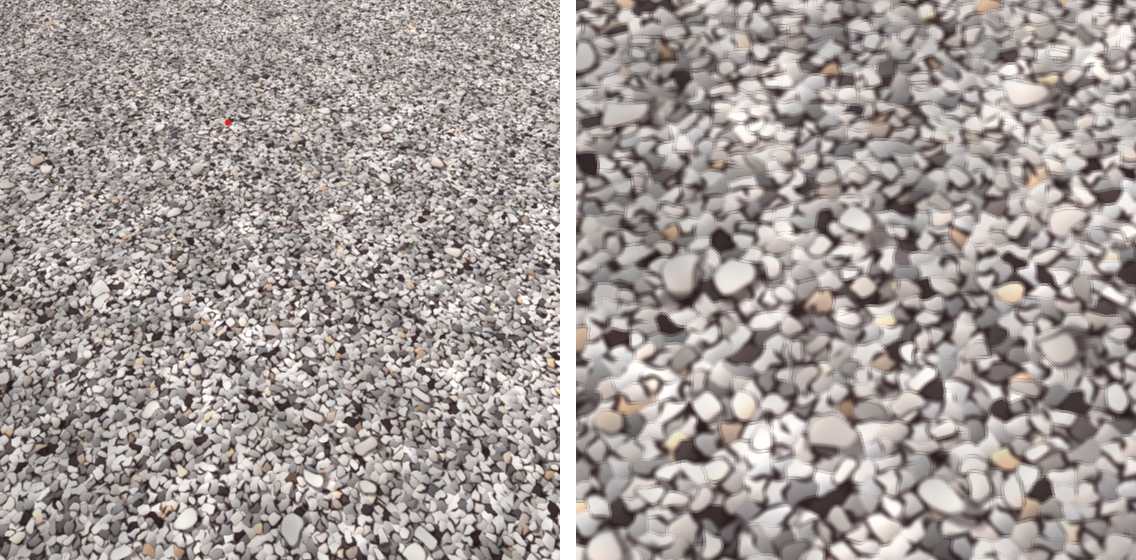
Left: the whole. Right: its middle third, enlarged.
This texture is drawn by a three.js fragment shader. Its source:

```glsl
#define HORIZON 1.6
#define TILT 1.35
#define GRAIN_DENSITY 92.0
#define GAP_WIDTH 0.42
#define GAP_COLOUR vec3(0.15, 0.095, 0.10)
#define COOL_TINT vec3(0.985, 0.985, 1.0)
#define WARM_TINT vec3(1.045, 0.985, 0.95)
#define OCHRE_TINT vec3(1.12, 0.92, 0.76)
#define HAZE_COLOUR vec3(0.70, 0.675, 0.66)
#define PATCH_STRENGTH 0.1
#define SAMPLE_SPREAD 0.0017

varying vec2 vUv;

struct Stone {
  float dist;   // distance to the stone centre
  float edge;   // distance gap to the next stone
  vec2 offset;  // position relative to the centre
  vec3 seed;
};

vec3 hash3(vec2 p) {
  vec3 k = vec3(dot(p, vec2(127.1, 311.7)), dot(p, vec2(269.5, 183.3)), dot(p, vec2(419.2, 371.9)));
  return fract(sin(k) * 43758.5453);
}

// Layered sines from about -1 to 1
float ripple(vec2 p) {
  return sin(p.x + 1.9 * sin(p.y * 0.63 + 1.1)) * sin(p.y * 1.1 + 1.7 * sin(p.x * 0.47));
}

// Canvas to receding ground plane
vec2 groundPoint(vec2 uv) {
  return vec2(uv.x - 0.5, TILT) / (HORIZON - uv.y);
}

// Cellular noise with turned, elongated, slightly boxy cells
Stone nearestStone(vec2 p) {
  p += 0.08 * sin(p.yx * 5.3 + 2.0 * sin(p * 2.1));
  vec2 cell = floor(p);
  Stone stone = Stone(9.0, 0.0, vec2(0.0), vec3(0.0));
  float second = 9.0;
  for (int j = -1; j <= 1; j++) {
    for (int i = -1; i <= 1; i++) {
      vec2 id = cell + vec2(float(i), float(j));
      vec3 seed = hash3(id);
      vec2 offset = p - id - 0.5 - 0.95 * (seed.xy - 0.5);
      float c = cos(6.2832 * seed.z);
      float s = sin(6.2832 * seed.z);
      vec2 q = abs(mat2(c, s, -s, c) * offset) * vec2(0.82, 1.25);
      float d = mix(length(q), max(q.x, q.y), 0.35);
      if (d < stone.dist) {
        second = stone.dist;
        stone = Stone(d, 0.0, offset, hash3(id + 57.0));
      } else {
        second = min(second, d);
      }
    }
  }
  stone.edge = second - stone.dist;
  return stone;
}

// Mineral tint with light from the upper left
vec3 stoneColour(Stone stone, float darkest, float lightest) {
  float tone = mix(darkest, lightest, sqrt(stone.seed.x));
  tone *= 1.0 + 0.3 * dot(stone.offset, vec2(-0.5, 0.9));
  vec3 tint = mix(COOL_TINT, WARM_TINT, stone.seed.y);
  tint = mix(tint, OCHRE_TINT, smoothstep(0.9, 1.0, stone.seed.z));
  return min(tone * tint, vec3(0.885, 0.87, 0.855));
}

// Packed gravel: gaps open and close irregularly, some stones lie in shade
vec3 gravel(vec2 p) {
  Stone stone = nearestStone(p);
  float opening = smoothstep(-0.55, 0.7, ripple(p * 2.3) + 0.5 * (stone.seed.z - 0.5));
  float gap = 0.05 + GAP_WIDTH * opening;
  float lit = smoothstep(-0.04, gap, stone.edge);
  lit = mix(1.0, lit, 0.4 + 0.6 * opening);
  lit *= mix(0.1, 1.0, smoothstep(-0.02, 0.17, stone.seed.y));
  return mix(GAP_COLOUR, stoneColour(stone, 0.46, 0.97), lit);
}

// Sparse larger stones with a contact shadow
vec3 addPebbles(vec3 ground, vec2 p, float chance, float darkest) {
  Stone stone = nearestStone(p);
  float present = step(1.0 - chance, stone.seed.y);
  float radius = mix(0.27, 0.46, stone.seed.z);
  float inside = min(radius - stone.dist, stone.edge);
  float shadow = smoothstep(-0.13, 0.0, inside + 0.14 * (stone.offset.x - stone.offset.y));
  vec3 shaded = mix(ground, GAP_COLOUR, 0.55 * shadow * present);
  vec3 face = stoneColour(stone, darkest, 0.98);
  face *= mix(0.8, 1.0, smoothstep(0.0, 0.1, inside));
  return mix(shaded, face, smoothstep(0.0, 0.05, inside) * present);
}

vec3 beach(vec2 uv) {
  vec2 p = groundPoint(uv) * GRAIN_DENSITY;
  vec3 colour = gravel(p);
  colour = addPebbles(colour, p * 0.66 + 13.7, 0.26, 0.5);
  colour = addPebbles(colour, p * 0.33 + 41.3, 0.1, 0.64);
  // Patches of lighter and darker ground
  float patches = ripple(p * 0.27) + 0.9 * ripple(p.yx * 0.8 + 5.0);
  colour *= 1.0 + PATCH_STRENGTH * patches + 0.08 * (uv.x - 0.5);
  return mix(colour, HAZE_COLOUR, 0.1 * smoothstep(0.5, 1.0, uv.y));
}

void main() {
  // Four samples smooth every edge
  vec3 colour = vec3(0.0);
  for (int j = 0; j < 2; j++) {
    for (int i = 0; i < 2; i++) {
      vec2 shift = vec2(float(i), float(j)) - 0.5;
      colour += 0.25 * beach(vUv + shift * SAMPLE_SPREAD);
    }
  }
  // Single red chip
  float chip = smoothstep(0.007, 0.004, length(vUv - vec2(0.407, 0.781)));
  colour = mix(colour, vec3(0.88, 0.13, 0.13), chip);
  gl_FragColor = vec4(colour, 1.0);
}
```
